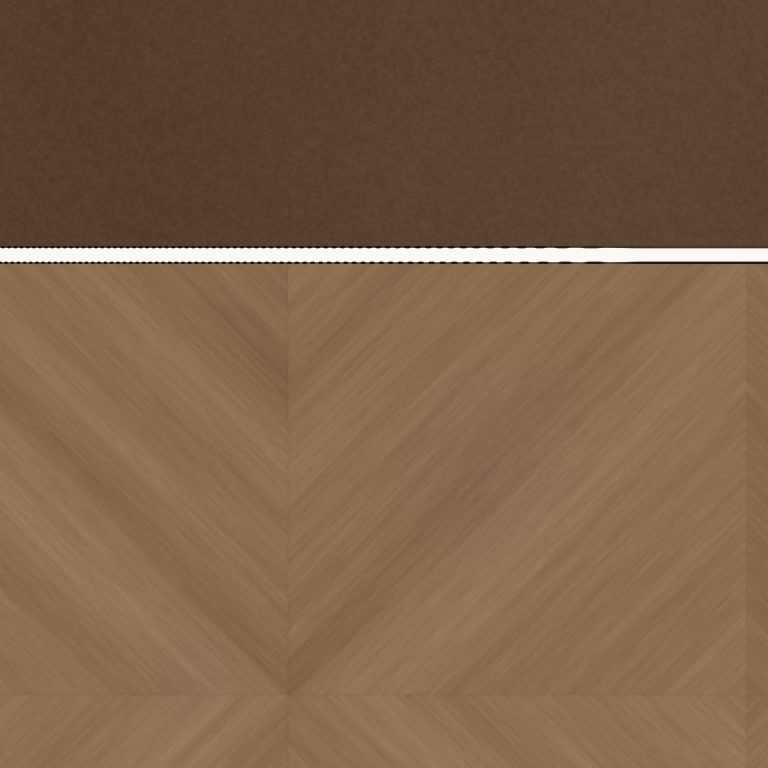
Give the GLSL for this texture, as a Shadertoy shader.

```glsl
// Draws mirrored diagonal wood veneer below a dark brown panel and a white inlay strip.

const float SEAM_X = 0.375;      // main vertical joint
const float SEAM_RIGHT = 0.971;  // narrow joint near the right edge
const float SEAM_Y = 0.095;      // horizontal joint
const float STRIP_Y = 0.668;     // centre of the white strip
const float STRIP_HALF = 0.0086;

float hash(vec2 p) {
    vec3 q = fract(vec3(p.xyx) * 0.1031);
    q += dot(q, q.yzx + 33.33);
    return fract((q.x + q.y) * q.z);
}

float noise(vec2 p) {
    vec2 cell = floor(p), f = fract(p);
    f = f * f * (3.0 - 2.0 * f);
    return mix(mix(hash(cell), hash(cell + vec2(1, 0)), f.x),
               mix(hash(cell + vec2(0, 1)), hash(cell + vec2(1, 1)), f.x), f.y);
}

float fbm(vec2 p) {
    float sum = 0.0, amp = 0.5;
    for (int i = 0; i < 4; i++) {
        sum += amp * (noise(p) - 0.5);
        p = p * 2.03 + 17.0;
        amp *= 0.5;
    }
    return sum;
}

// Soft bump of given centre and width
float band(float x, float centre, float width) {
    float t = (x - centre) / width;
    return exp(-t * t);
}

// Smooth step across an edge, at least one pixel wide
float edge(float d, float px) {
    return smoothstep(-0.6 * px, 0.6 * px, d);
}

// Book-matched veneer: the grain is reflected at every joint
vec3 veneer(vec2 uv, float px) {
    float left = 1.0 - edge(uv.x - SEAM_X, px);
    float right = edge(uv.x - SEAM_RIGHT, px);
    float low = 1.0 - edge(uv.y - SEAM_Y, px);
    float foldX = abs(uv.x - SEAM_X);
    foldX = min(foldX, 2.0 * (SEAM_RIGHT - SEAM_X) - foldX);
    float foldY = abs(uv.y - SEAM_Y);
    float across = foldX - foldY;
    float along = foldX + foldY;
    float seed = step(uv.x, SEAM_X) * 5.3 + step(uv.y, SEAM_Y) * 2.7;

    // Broad bands, then narrower streaks and fibres
    float tone = 0.045 * fbm(vec2(across * 13.0 + seed, along * 0.8));
    tone += 0.032 * (noise(vec2(across * 52.0 + seed, along * 1.7)) - 0.5);
    tone += 0.022 * (noise(vec2(across * 140.0 + seed, along * 6.0)) - 0.5);
    tone += 0.030 * (noise(vec2(across * 300.0, along * 22.0 + seed)) - 0.5);
    tone += 0.016 * (noise(uv * 330.0) - 0.5);
    tone -= 0.030 * band(across, -0.03, 0.045);
    tone -= 0.018 * band(across, -0.42, 0.025);
    tone -= 0.018 * band(across, 0.215, 0.022);
    tone -= 0.014 * band(across, -0.23, 0.018);
    tone += 0.016 * band(across, -0.29, 0.035);
    tone += 0.014 * band(across, 0.10, 0.045);
    tone += 0.014 * band(across, -0.48, 0.030);

    // Different shade on each side of the joints
    float upper = smoothstep(0.3, 0.65, uv.y);
    tone -= left * 0.030 * upper * band(uv.x, SEAM_X, 0.10);
    tone -= right * 0.025;
    tone += low * 0.010;
    tone -= 0.014 * band(uv.x, SEAM_X, 0.0025);
    tone -= 0.012 * band(uv.y, SEAM_Y, 0.0025);

    vec3 base = mix(vec3(0.555, 0.432, 0.322), vec3(0.545, 0.425, 0.320), upper);
    float grey = band(length(uv - vec2(0.64, 0.38)), 0.0, 0.11)
               + 0.8 * band(length(uv - vec2(0.25, 0.12)), 0.0, 0.06);
    return base + tone * vec3(1.0, 0.95, 0.88) + grey * vec3(-0.012, -0.006, 0.010);
}

// Dark panel, warm at the left and greyer at the right
vec3 darkPanel(vec2 uv) {
    vec3 base = mix(vec3(0.338, 0.243, 0.172), vec3(0.355, 0.267, 0.196),
                    smoothstep(0.1, 0.9, uv.x + 0.25 * fbm(uv * 5.0)));
    float grain = 0.030 * (noise(uv * 300.0) - 0.5) + 0.014 * (noise(uv * 120.0) - 0.5);
    return base + grain + 0.018 * fbm(uv * vec2(9.0, 4.0));
}

// Dashes that grow longer toward the right and end in a plain line
float dashes(float x) {
    float t = min(x, 0.85);
    float phase = 125.0 * (t - t * t * t / 2.1675);
    float wave = abs(fract(phase) - 0.5) * 2.0;
    return mix(smoothstep(0.25, 0.75, wave), 1.0, smoothstep(0.78, 0.85, x));
}

void mainImage(out vec4 fragColor, in vec2 fragCoord) {
    vec2 uv = fragCoord / iResolution.xy;
    float px = 1.0 / iResolution.y;
    float y = uv.y - STRIP_Y;
    vec3 color = mix(veneer(uv, px), darkPanel(uv), edge(y, px));

    // Dashed shadow lines on both sides of the white strip
    float rim = edge(STRIP_HALF + 0.0032 - abs(y), px);
    float fade = y > 0.0 ? 1.0 - 0.7 * smoothstep(0.65, 0.9, uv.x) : 1.0;
    float dash = dashes(uv.x + (y > 0.0 ? 0.004 : 0.0));
    color = mix(color, vec3(0.10, 0.075, 0.055), rim * fade * mix(0.35, 0.95, dash));

    float white = edge(STRIP_HALF + 0.0008 * (1.0 - dash) - abs(y), px);
    color = mix(color, vec3(0.98, 0.975, 0.965), white);
    fragColor = vec4(color, 1.0);
}
```
